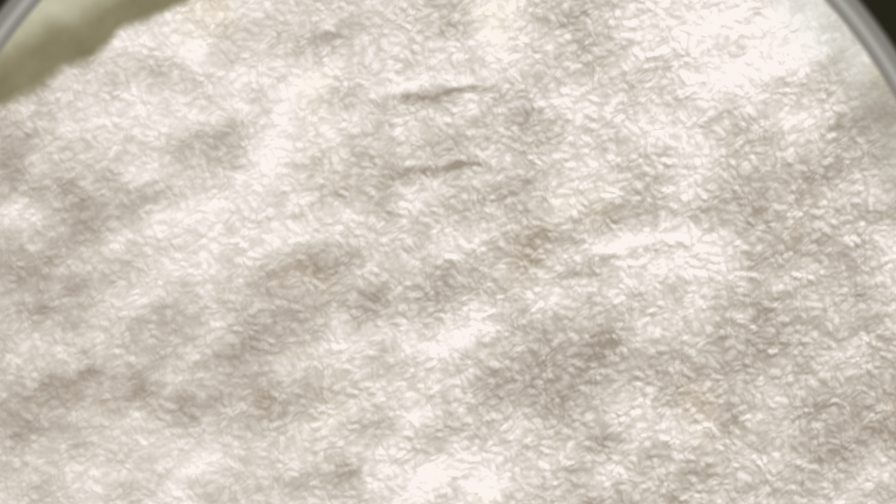
A Shadertoy shader for this texture:

```glsl
// Fluffy shredded flakes heaped on cream in a round bowl, lit from above.
// Jittered capsules give a height field that is shaded as soft relief over
// stretched fractal noise; distance to a circle adds the bowl and its rim.

#define FLAKE_FREQ 46.0
#define FLAKE_SHADE 0.52
#define RELIEF 0.40
#define LUMP_SHADE 1.10
#define CLUMP_SHADE 1.10
#define CONTRAST 1.30
#define MEAN_TONE 0.65
#define SLANT 0.35
#define LIGHT_STEP vec2(0.002, 0.006)
#define BOWL_CENTRE vec2(0.86, 0.30)
#define BOWL_RADIUS 1.045

float hash(vec2 p) {
    return fract(sin(dot(p, vec2(127.1, 311.7))) * 43758.5453);
}

float noise(vec2 p) {
    vec2 i = floor(p), f = fract(p);
    f = f * f * (3.0 - 2.0 * f);
    float low = mix(hash(i), hash(i + vec2(1, 0)), f.x);
    float high = mix(hash(i + vec2(0, 1)), hash(i + vec2(1, 1)), f.x);
    return mix(low, high, f.y);
}

float fbm(vec2 p) {
    float sum = 0.0, amp = 0.5;
    for (int i = 0; i < 4; i++) {
        sum += amp * noise(p);
        p = mat2(1.6, 1.2, -1.2, 1.6) * p + 7.3;
        amp *= 0.5;
    }
    return sum / 0.9375;
}

mat2 rotation(float a) {
    return mat2(cos(a), -sin(a), sin(a), cos(a));
}

// Highest flake over p: one randomly turned capsule per grid cell
float flakes(vec2 p) {
    vec2 cell = floor(p);
    float top = 0.0;
    for (int y = -1; y <= 1; y++)
    for (int x = -1; x <= 1; x++) {
        vec2 id = cell + vec2(x, y);
        vec2 d = p - id - vec2(hash(id), hash(id + 19.7));
        d = rotation(SLANT + 2.6 * (hash(id + 41.3) - 0.5)) * d;
        float halfLength = 0.05 + 0.35 * hash(id + 67.1);
        d.x -= clamp(d.x, -halfLength, halfLength);
        float body = 1.0 - smoothstep(0.0, 0.52, length(d));
        top = max(top, body * (0.3 + 0.7 * hash(id + 83.9)));
    }
    return top;
}

float surfaceHeight(vec2 p) {
    vec2 bent = p + 0.012 * vec2(noise(p * 30.0), noise(p * 30.0 + 50.0));
    return 0.48 * flakes(bent * FLAKE_FREQ)
         + 0.24 * flakes(bent * FLAKE_FREQ * 1.7 + 31.0)
         + 0.28 * noise(rotation(SLANT) * p * vec2(55.0, 75.0));
}

// Bright crest with a shadow under it, along a short wavy line
float fold(vec2 p, vec2 centre, float halfLength, float slope) {
    vec2 d = p - centre;
    d.y -= slope * d.x + 0.03 * (noise(p * 14.0) - 0.5);
    float fade = 1.0 - smoothstep(0.3, 1.0, abs(d.x) / halfLength);
    float crest = exp(-pow((d.y - 0.014) / 0.018, 2.0));
    float shadow = exp(-pow((d.y + 0.010) / 0.012, 2.0));
    return fade * (0.40 * crest - 0.50 * shadow);
}

float heapTone(vec2 p, float smoothCream) {
    vec2 along = rotation(SLANT) * p;
    float lumps = fbm(along * vec2(3.5, 6.5) + 3.0) - 0.5;
    float clumps = fbm(along * vec2(12.0, 17.0) + 11.0) - 0.5;
    float h = surfaceHeight(p);
    float slope = h - surfaceHeight(p + LIGHT_STEP);
    float crisp = mix(0.75, 1.25, smoothstep(0.2, 1.3, p.x));
    float grain = crisp * (FLAKE_SHADE * (h - 0.42) + RELIEF * slope);
    float tone = LUMP_SHADE * lumps + CLUMP_SHADE * clumps;
    tone += grain * mix(1.0, 0.35, smoothCream);
    tone += fold(p, vec2(0.86, 0.82), 0.16, 0.12);
    tone += fold(p, vec2(0.88, 0.67), 0.14, 0.10);
    tone += 0.7 * fold(p, vec2(1.28, 0.51), 0.22, 0.25);
    return clamp(MEAN_TONE + CONTRAST * tone, -0.35, 1.2);
}

void mainImage(out vec4 fragColor, in vec2 fragCoord) {
    vec2 p = fragCoord / iResolution.y;
    float radius = length(p - BOWL_CENTRE);
    float edge = radius - BOWL_RADIUS;

    // Flaky heap, plainer and cooler beside the right wall
    float cream = smoothstep(-0.14, -0.03, edge) * smoothstep(1.3, 1.6, p.x);
    float tone = heapTone(p, cream);
    vec3 color = mix(vec3(0.71, 0.67, 0.62), vec3(0.94, 0.91, 0.88), tone);
    float warm = smoothstep(0.58, 0.85, fbm(p * 5.0 + 23.0));
    color -= warm * vec3(0.0, 0.01, 0.04);
    color = mix(color, color * vec3(0.97, 0.99, 0.99), cream);

    // Olive shade on the bare wall at the upper left
    float wall = p.y - 0.79 - 0.58 * p.x + 0.05 * (fbm(p * 12.0) - 0.5);
    float bare = smoothstep(-0.015, 0.022, wall);
    vec3 shade = mix(vec3(0.53, 0.50, 0.39), vec3(0.76, 0.75, 0.65),
                     smoothstep(0.05, 0.14, wall));
    color = mix(color, shade + 0.10 * (fbm(p * 18.0) - 0.5), bare);

    // Grey rim with a pale line, then the dark outside
    vec3 rim = mix(vec3(0.52, 0.51, 0.48), vec3(0.66, 0.66, 0.63),
                   exp(-pow((edge - 0.022) / 0.009, 2.0)));
    color = mix(color, rim, smoothstep(-0.006, 0.008, edge));
    color = mix(color, vec3(0.14, 0.14, 0.10), smoothstep(0.042, 0.062, edge));

    fragColor = vec4(clamp(color, 0.0, 1.0), 1.0);
}
```
